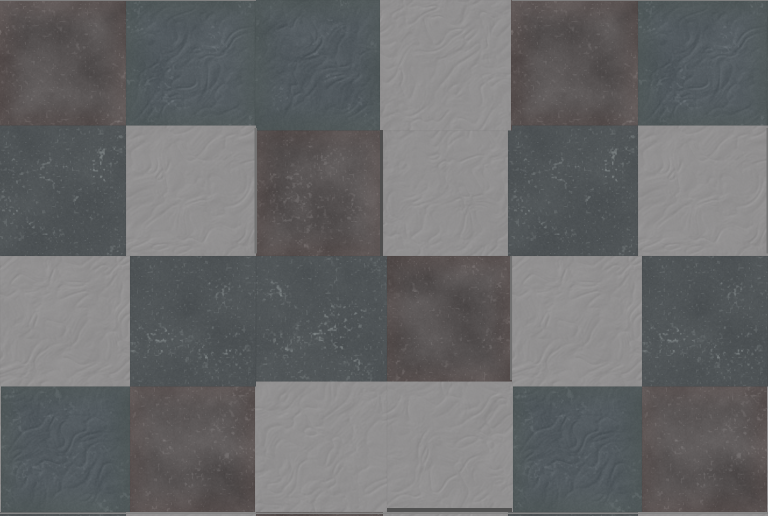
This texture is drawn by a Shadertoy shader. Its source:

```glsl
// Patchwork of square stone tiles, six across and four down, on a 4 x 4 repeating plan.
// Joints are slightly out of line; each tile is pale carved plaster, blue slate,
// dark flecked stone or brown stone, built from value noise and embossed ridges.

#define TILES_ACROSS 6.0
#define JOG 0.021
#define SEAM_WIDTH 0.007
#define SEAM_DARKEN 0.022
#define RELIEF_STEP 0.012
#define FLECK_GAIN 0.15
#define PALE vec3(0.570, 0.565, 0.567)
#define BLUE vec3(0.325, 0.355, 0.375)
#define DARK vec3(0.310, 0.330, 0.340)
#define BROWN vec3(0.345, 0.328, 0.328)

// Material of each cell, top row first: 0 pale, 1 blue, 2 dark, 3 brown
const int KIND[16] = int[16](3, 1, 1, 0,  2, 0, 3, 0,  0, 2, 2, 3,  1, 3, 0, 0);

// Sideways shift of each cell's left joint, in 1/128 of a tile
const float SHIFT[16] = float[16](-1., -2., -1., -4.,  -4., -2., 0., -1.,
                                  0., 2., 0., 3.,  1., 2., -1., 3.);

// Slivers showing in open joints: left, top, right, bottom; and their grey
const vec4 SLIVER[6] = vec4[6](
    vec4(2.969, 1.016, 2.992, 2.0), vec4(3.023, 3.969, 4.0, 4.0),
    vec4(1.988, 1.0, 2.006, 1.98), vec4(3.985, 2.0, 4.0, 2.97),
    vec4(0.0, 0.0, 2.0, 0.008), vec4(0.0, 4.004, 4.0, 4.014));
const float SLIVER_GREY[6] = float[6](0.31, 0.32, 0.45, 0.44, 0.50, 0.52);

float hash(vec2 p) {
    vec3 h = fract(p.xyx * 0.1031);
    h += dot(h, h.yzx + 33.33);
    return fract((h.x + h.y) * h.z);
}

float noise(vec2 p) {
    vec2 i = floor(p), f = fract(p);
    f = f * f * (3.0 - 2.0 * f);
    return mix(mix(hash(i), hash(i + vec2(1, 0)), f.x),
               mix(hash(i + vec2(0, 1)), hash(i + 1.0), f.x), f.y);
}

float fbm(vec2 p) {
    float sum = 0.0, gain = 0.53;
    for (int i = 0; i < 4; i++) {
        sum += gain * noise(p);
        p = mat2(1.6, 1.2, -1.2, 1.6) * p + 5.3;
        gain *= 0.5;
    }
    return sum;
}

// Height of winding trowel ridges
float ridges(vec2 p) {
    vec2 w = p + 0.16 * vec2(noise(p * 6.0), noise(p * 6.0 + 17.0));
    w = mat2(0.8, 0.6, -0.6, 0.8) * w;
    float broad = 1.0 - abs(2.0 * noise(w * vec2(9.0, 16.0)) - 1.0);
    float fine = 1.0 - abs(2.0 * noise(w * vec2(24.0, 35.0)) - 1.0);
    return broad * broad + 0.4 * fine;
}

float emboss(vec2 p) {
    return ridges(p) - ridges(p + RELIEF_STEP);
}

vec3 material(int kind, vec2 q, vec2 seed) {
    vec2 p = q + seed;
    float grain = noise(p * 110.0) - 0.5;
    float cloud = fbm(p * 4.0) - 0.5;
    if (kind == 0) return PALE + 0.035 * emboss(p) + 0.02 * cloud + 0.012 * grain;

    float rim = smoothstep(0.25, 0.55, max(abs(q.x - 0.5), abs(q.y - 0.5)));
    float patches = smoothstep(0.48, 0.68, fbm(p * 5.0 + 31.0));
    float flecks = smoothstep(0.58, 0.85, noise(p * 38.0) * 0.6 + noise(p * 75.0) * 0.4);
    float specks = smoothstep(0.80, 0.95, noise(p * 60.0 + 9.0));
    float shade = 0.025 * grain;
    if (kind == 1) {
        shade += 0.05 * cloud + 0.045 * emboss(p) * (1.0 - rim) + 0.05 * flecks * patches;
        return BLUE + shade + rim * vec3(-0.012, -0.008, -0.024);
    }
    if (kind == 2) {
        float core = 1.0 - 0.6 * rim;
        shade += 0.05 * cloud + FLECK_GAIN * flecks * patches * core + 0.06 * specks;
        return DARK + shade * vec3(1.0, 1.03, 1.0);
    }
    shade += 0.14 * cloud + 0.5 * FLECK_GAIN * flecks * patches + 0.05 * specks;
    return BROWN + shade + rim * vec3(0.012, -0.004, -0.008);
}

vec3 tiling(vec2 p) {
    // Nearest horizontal joint, jogged oppositely in each pair of columns
    float side = mod(p.x, 4.0) < 2.0 ? -1.0 : 1.0;
    float k = floor(p.y + 0.5);
    float dy = p.y - k - JOG * side * sin(1.5707963 * k);
    float row = dy < 0.0 ? k - 1.0 : k;
    int r = row > 3.5 ? 1 : int(max(row, 0.0));

    // Nearest vertical joint within that row
    float j = floor(p.x + 0.5);
    float dx = p.x - j - SHIFT[r * 4 + int(mod(j, 4.0))] / 128.0;
    float col = dx < 0.0 ? j - 1.0 : j;
    float c = mod(col, 4.0);

    vec2 seed = vec2(c, float(r)) * vec2(7.31, 5.17) + 3.0;
    vec3 color = material(KIND[r * 4 + int(c)], p - vec2(col, row), seed);
    color -= SEAM_DARKEN * (1.0 - smoothstep(0.0, SEAM_WIDTH, min(abs(dx), abs(dy))));

    vec2 w = vec2(mod(p.x, 4.0), p.y);
    for (int i = 0; i < 6; i++) {
        vec2 inside = step(SLIVER[i].xy, w) * step(w, SLIVER[i].zw);
        color = mix(color, vec3(SLIVER_GREY[i]), inside.x * inside.y);
    }
    return color;
}

void mainImage(out vec4 fragColor, in vec2 fragCoord) {
    // Average 2 x 2 samples for smooth joints; rows count from the top
    vec3 sum = vec3(0.0);
    for (int i = 0; i < 4; i++) {
        vec2 pos = fragCoord + vec2(i % 2, i / 2) * 0.5 - 0.25;
        pos.y = iResolution.y - pos.y;
        sum += tiling(pos * TILES_ACROSS / iResolution.x);
    }
    fragColor = vec4(sum * 0.25, 1.0);
}
```
